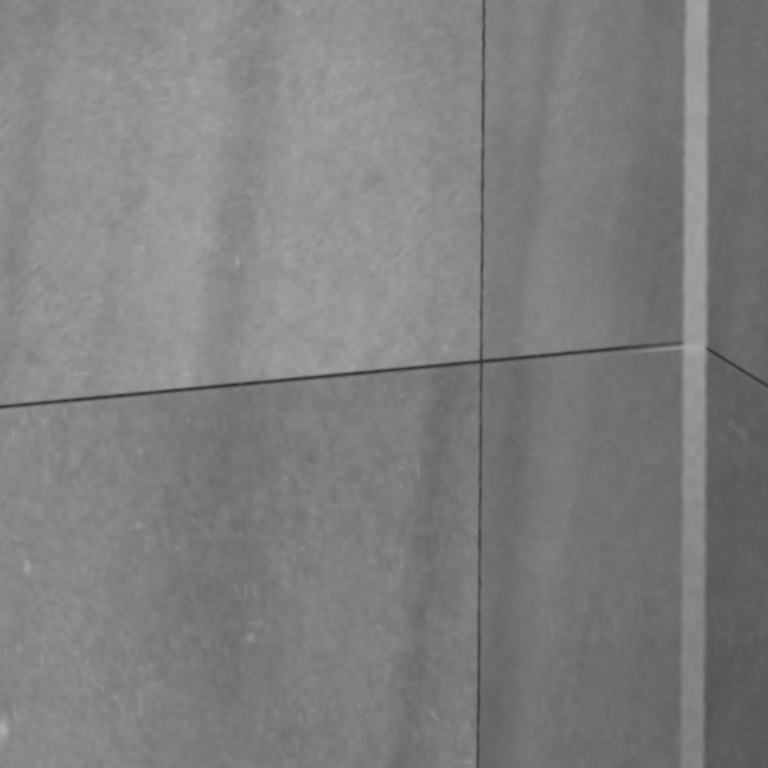
This texture is drawn by a Shadertoy shader. Its source:

```glsl
const vec3 STONE_TINT = vec3(0.992, 1.0, 1.004);
const vec3 WARM_TINT = vec3(0.004, 0.0, -0.006);
const float SEAM_X = 0.6225;       // vertical joint at the lower edge
const float SEAM_LEAN = 0.0078;
const float TRIM_X = 0.9015;       // pale corner trim at the lower edge
const float TRIM_LEAN = 0.0062;
const float TRIM_HALF = 0.0150;
const float JOINT_WIDTH = 0.0027;
const float SEAM_WIDTH = 0.0023;
const float STREAK_LEAN = 0.13;
const float GRAIN = 0.06;
const float MOTTLE = 0.05;
const float FLECK = 0.05;

float hash(vec2 p) {
    vec3 q = fract(vec3(p.xyx) * 0.1031);
    q += dot(q, q.yzx + 33.33);
    return fract((q.x + q.y) * q.z);
}

float noise(vec2 p) {
    vec2 i = floor(p), f = fract(p);
    f = f * f * (3.0 - 2.0 * f);
    return mix(mix(hash(i), hash(i + vec2(1, 0)), f.x),
               mix(hash(i + vec2(0, 1)), hash(i + 1.0), f.x), f.y);
}

float fbm(vec2 p) {
    float sum = 0.0, amp = 0.5;
    for (int i = 0; i < 4; i++) {
        sum += amp * noise(p);
        p = mat2(1.6, 1.2, -1.2, 1.6) * p + 7.3;
        amp *= 0.5;
    }
    return sum - 0.47;
}

vec2 rotate(vec2 p, float a) {
    return mat2(cos(a), sin(a), -sin(a), cos(a)) * p;
}

// Soft round-ended blot with separate radii.
float blot(vec2 p, vec2 center, vec2 radius) {
    vec2 d = (p - center) / radius;
    return exp(-dot(d, d));
}

// Soft vein through x at height y, leaning by slope.
float vein(vec2 p, float x, float y, float slope, float width) {
    float d = (p.x - x - (p.y - y) * slope) / width;
    return exp(-d * d);
}

// Groove with a dark core and soft flanks.
float groove(float d, float width) {
    d /= width;
    return exp(-d * d);
}

float upperTiles(vec2 p, float rightTile) {
    float left = mix(0.55, 0.60, smoothstep(0.0, 0.25, p.x));
    left -= 0.06 * smoothstep(0.42, 0.63, p.x);
    left -= 0.06 * vein(p, 0.345, 1.0, 0.125, 0.035);
    left -= 0.02 * vein(p, 0.06, 1.0, 0.12, 0.02);
    left -= 0.02 * vein(p, 0.17, 0.8, 0.16, 0.018);
    left -= 0.025 * smoothstep(0.8, 1.0, p.y);
    float right = mix(0.515, 0.45, smoothstep(0.7, 0.87, p.x));
    right -= 0.035 * vein(p, 0.72, 1.0, 0.12, 0.022);
    right -= 0.025 * vein(p, 0.655, 0.8, 0.05, 0.018);
    right -= 0.03 * blot(p, vec2(0.86, 0.68), vec2(0.06, 0.13));
    return mix(left, right, rightTile);
}

float lowerTiles(vec2 p, float rightTile) {
    float left = mix(0.525, 0.485, smoothstep(0.05, 0.35, p.x));
    left -= 0.035 * blot(p, vec2(0.28, 0.36), vec2(0.09, 0.15));
    left -= 0.025 * blot(p, vec2(0.29, 0.15), vec2(0.08, 0.12));
    left += 0.02 * blot(p, vec2(0.43, 0.27), vec2(0.08, 0.18));
    left -= 0.055 * vein(p, 0.527, 0.0, 0.10, 0.022);
    left -= 0.025 * vein(p, 0.60, 0.4, 0.1, 0.015);
    float right = mix(0.455, 0.43, smoothstep(0.7, 0.89, p.x));
    right -= 0.03 * vein(p, 0.665, 0.38, 0.07, 0.025);
    right += 0.02 * vein(p, 0.715, 0.3, 0.09, 0.03);
    right -= 0.02 * smoothstep(0.3, 0.0, p.y);
    return mix(left, right, rightTile);
}

void mainImage(out vec4 fragColor, in vec2 fragCoord) {
    vec2 p = fragCoord / iResolution.xy;
    float blur = max(1.0 / iResolution.y, 0.002);

    // Panel borders and the bent horizontal joint.
    float seam = p.x - SEAM_X - SEAM_LEAN * p.y;
    float trim = p.x - TRIM_X - TRIM_LEAN * p.y;
    float rightTile = smoothstep(-3.0 * blur, 3.0 * blur, seam);
    float sideWall = smoothstep(-blur, blur, trim);
    float jointY = mix(0.470 + 0.0945 * p.x, 0.5455 - 0.62 * (p.x - 0.922), sideWall);
    float joint = p.y - jointY;
    float upper = smoothstep(-blur, blur, joint);

    // Broad tones of each panel.
    float shade = mix(lowerTiles(p, rightTile), upperTiles(p, rightTile), upper);
    float sideShade = mix(0.35 + 0.06 * p.y, 0.37 + 0.065 * p.y, upper);
    shade = mix(shade, sideShade, sideWall);

    // Leaning mineral streaks and cloudy variation.
    vec2 along = vec2(p.x - STREAK_LEAN * p.y + 0.3 * upper, p.y);
    shade += mix(0.025, 0.05, upper) * fbm(along * vec2(38.0, 1.8));
    shade += 0.035 * fbm(p * 9.0 + 4.0);

    // Grain, mottling and short flecks in mixed directions.
    float calm = 1.0 - 0.4 * rightTile;
    float fleckTurn = mix(0.8, -0.9, upper);
    vec2 fleckPos = rotate(p, fleckTurn) * vec2(85.0, 170.0);
    vec2 crossPos = rotate(p, fleckTurn + 0.7) * vec2(85.0, 170.0);
    shade += GRAIN * calm * fbm(p * 120.0);
    shade += MOTTLE * calm * fbm(p * vec2(62.0, 42.0) + 17.0);
    float flecks = mix(noise(fleckPos), noise(crossPos), smoothstep(0.3, 0.7, noise(p * 16.0)));
    shade += FLECK * calm * (flecks - 0.5) * noise(p * 18.0 + 9.0);
    shade += 0.05 * calm * smoothstep(0.86, 1.0, flecks) * noise(p * 14.0);

    // Isolated stains and pale chips.
    shade -= 0.07 * blot(p, vec2(0.485, 0.765), vec2(0.014));
    shade -= 0.07 * blot(p, vec2(0.04, 0.537), vec2(0.011));
    shade -= 0.08 * blot(p, vec2(0.402, 0.403), vec2(0.008));
    shade += 0.11 * blot(p, vec2(0.309, 0.659), vec2(0.004, 0.006));
    shade += 0.10 * blot(p, vec2(0.18, 0.316), vec2(0.005));
    shade += 0.10 * blot(p, vec2(0.326, 0.169), vec2(0.006));
    shade += 0.11 * blot(p, vec2(0.035, 0.26), vec2(0.005, 0.009));
    shade += 0.16 * blot(p, vec2(0.003, 0.05), vec2(0.008, 0.015));

    // Dark joints of uneven depth, with a pale lip close to the corner.
    float nearCorner = smoothstep(0.80, 0.88, p.x) * (1.0 - sideWall);
    shade += groove(joint + 0.0065, 0.0025) * (0.015 + 0.12 * nearCorner);
    float jointDepth = 0.82 + 0.16 * (noise(p * 140.0) - 0.5);
    float ink = groove(joint, JOINT_WIDTH) * (jointDepth - 0.4 * nearCorner - 0.1 * sideWall);
    shade = mix(shade, 0.17, ink);
    float seamDepth = 0.62 + 0.3 * (noise(vec2(3.0, p.y * 95.0)) - 0.5);
    float seamShift = 0.0008 * (noise(vec2(8.0, p.y * 120.0)) - 0.5);
    shade = mix(shade, 0.20, groove(seam + seamShift, SEAM_WIDTH) * seamDepth);

    // Pale trim with worn, feathered sides.
    float trimShade = mix(0.505, 0.615, smoothstep(0.05, 0.75, p.y));
    trimShade += 0.07 * fbm(p * vec2(100.0, 70.0));
    trimShade += 0.07 * blot(p, vec2(0.905, 0.546), vec2(0.025, 0.008));
    float wear = 0.002 * (noise(p * 90.0) - 0.5);
    float trimMask = 1.0 - smoothstep(TRIM_HALF - 0.005, TRIM_HALF + 0.005, abs(trim) + wear);
    shade = mix(shade, trimShade, trimMask);

    // Neutral stone, slightly warm in patches and cool past the seam.
    float warmth = (1.0 - rightTile) * (0.3 + 2.0 * fbm(along * vec2(9.0, 3.0) + 12.0));
    vec3 color = shade * STONE_TINT + WARM_TINT * warmth;
    color.b += 0.004 * rightTile;
    fragColor = vec4(clamp(color, 0.0, 1.0), 1.0);
}
```
